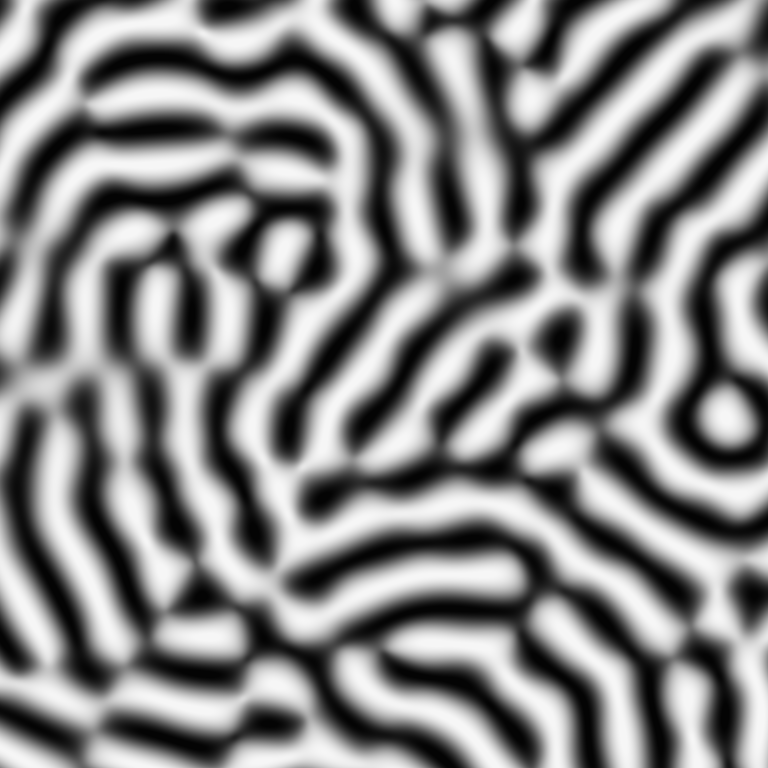
Write a WebGL 1 fragment shader that draws this pattern.

```glsl
precision highp float;

uniform vec2 u_resolution;

const float PI = 3.14159265;
const int WAVE_COUNT = 40;
const float STRIPES = 11.2;      // stripe periods across the canvas
const float STRIPE_JITTER = 0.14;
const float AXIS_CELLS = 3.6;    // size of the areas sharing a direction
const float AXIS_PULL = 2.4;     // how strongly stripes line up in them
const float NECK_SOFTNESS = 0.07;
const vec3 INK = vec3(0.015);
const vec3 PAPER = vec3(0.965);

float hash(vec2 p) {
  vec3 q = fract(vec3(p.xyx) * 0.1031);
  q += dot(q, q.yzx + 33.33);
  return fract((q.x + q.y) * q.z);
}

float valueNoise(vec2 p) {
  vec2 cell = floor(p);
  vec2 f = fract(p);
  vec2 blend = f * f * f * (f * (f * 6.0 - 15.0) + 10.0);
  float low = mix(hash(cell), hash(cell + vec2(1.0, 0.0)), blend.x);
  float high = mix(hash(cell + vec2(0.0, 1.0)), hash(cell + 1.0), blend.x);
  return mix(low, high, blend.y);
}

// Preferred stripe direction, stored as a doubled-angle vector
vec2 stripeAxis(vec2 p, float pull) {
  vec2 n = vec2(valueNoise(p + 17.0), valueNoise(p + 59.0));
  return (n * 2.0 - 1.0) * pull;
}

// Sum of plane waves, divided by its local amplitude for even stripe widths
float labyrinth(vec2 p, vec2 axis) {
  float height = 0.0;
  vec2 slope = vec2(0.0);
  float power = 0.0;
  for (int i = 0; i < WAVE_COUNT; i++) {
    float id = float(i);
    float angle = PI * (id + hash(vec2(id, 7.0))) / float(WAVE_COUNT);
    float spread = hash(vec2(id, 23.0)) - 0.5;
    float frequency = STRIPES * (1.0 + STRIPE_JITTER * spread);
    vec2 dir = vec2(cos(angle), sin(angle));
    vec2 doubled = vec2(dir.x * dir.x - dir.y * dir.y, 2.0 * dir.x * dir.y);
    float weight = exp(dot(axis, doubled));
    float phase = 2.0 * PI * (frequency * dot(p, dir) + hash(vec2(id, 41.0)));
    height += weight * cos(phase);
    slope -= weight * sin(phase) * dir;
    power += weight * weight;
  }
  float energy = height * height + dot(slope, slope);
  return height / sqrt(energy + NECK_SOFTNESS * power);
}

// Lifts the middle greys while keeping both ends in place
float liftMiddle(float s, float amount) {
  return s + amount * (1.0 - s * s);
}

void main() {
  vec2 p = gl_FragCoord.xy / min(u_resolution.x, u_resolution.y);
  vec2 axis = stripeAxis(p * AXIS_CELLS, AXIS_PULL);
  float wave = clamp(labyrinth(p, axis) * 1.04, -1.0, 1.0);
  float tone = 0.5 + 0.5 * liftMiddle(wave, 0.13);
  gl_FragColor = vec4(mix(INK, PAPER, tone), 1.0);
}
```
